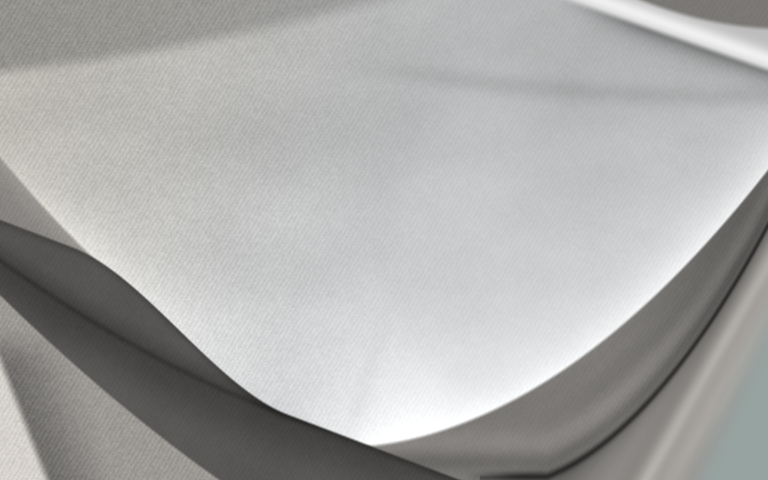
Give the GLSL for this texture, as a WebGL 2 fragment shader.

```glsl
#version 300 es
precision highp float;

#define WEAVE_PITCH 0.0085
#define WEAVE_DEPTH 0.035
#define GRAIN_DEPTH 0.05
#define GLOW_WIDTH 0.075
#define GLOW_GAIN 0.16
#define EDGE_SOFT 0.004

uniform vec2 u_resolution;
out vec4 fragColor;

const vec3 WARM = vec3(1.015, 1.0, 0.965);
const vec3 COOL = vec3(0.992, 1.0, 1.003);
const vec3 UMBER = vec3(1.02, 1.0, 0.975);
const vec3 TEAL = vec3(0.59, 0.64, 0.63);

float hash(vec2 p) {
    vec3 q = fract(vec3(p.xyx) * 0.1031);
    q += dot(q, q.yzx + 33.33);
    return fract((q.x + q.y) * q.z);
}

float valueNoise(vec2 p) {
    vec2 i = floor(p), f = fract(p);
    f = f * f * (3.0 - 2.0 * f);
    return mix(mix(hash(i), hash(i + vec2(1, 0)), f.x),
               mix(hash(i + vec2(0, 1)), hash(i + vec2(1, 1)), f.x), f.y);
}

float fbm(vec2 p) {
    float sum = 0.0, amp = 0.5;
    for (int i = 0; i < 4; i++) {
        sum += amp * valueNoise(p);
        p = p * 2.03 + 7.1;
        amp *= 0.5;
    }
    return sum;
}

float parabola(float x, float c, float b, float a) { return c + x * (b + a * x); }
float below(float d, float soft) { return 1.0 - smoothstep(-soft, soft, d); }
float ridge(float d, float width) { return exp(-d * d / (width * width)); }

// Twill lines with fine grain, centred on zero
float weave(vec2 p) {
    float twill = sin(6.2832 * (p.x * 0.85 - p.y * 0.5) / WEAVE_PITCH + 2.0 * valueNoise(p * 40.0));
    float grain = valueNoise(p * 300.0) - 0.5 + 0.5 * (valueNoise(p * 130.0) - 0.5);
    return WEAVE_DEPTH * twill * 0.5 + GRAIN_DEPTH * grain;
}

// Large back-lit sheet; bandGap and flapGap are heights above its lower borders
vec3 sheet(vec2 p, float bandGap, float flapGap) {
    float tone = mix(0.805, 0.715, smoothstep(0.1, 0.95, p.y));
    tone += 0.025 * smoothstep(0.3, 1.3, p.x) * (1.0 - smoothstep(0.6, 0.9, p.y));
    tone += GLOW_GAIN * exp(-max(bandGap, 0.0) / GLOW_WIDTH) * smoothstep(0.6, 0.85, p.x);
    tone += 0.14 * exp(-max(flapGap, 0.0) / 0.09) * ridge(p.y - 0.46, 0.2);
    tone += 0.08 * ridge(length(p - vec2(0.82, 0.1)), 0.2);
    tone += 0.08 * (fbm(p * vec2(5.0, 7.0)) - 0.47);

    // Faint creases
    float crease = p.y - parabola(p.x - 0.8, 0.855, -0.15, 0.1);
    tone -= 0.055 * ridge(crease, 0.022) * smoothstep(0.6, 1.0, p.x);
    tone -= 0.03 * ridge(p.x - 0.70 - 0.3 * p.y, 0.02) * ridge(p.y - 0.2, 0.12);

    // Soft shadow at upper left
    float shadowGap = p.y - parabola(p.x, 0.85, 0.1, 0.1);
    float shade = smoothstep(-0.018, 0.018 + 0.02 * p.x, shadowGap);
    tone = mix(tone, 0.57 + 0.06 * p.x, shade);

    tone += weave(p) * mix(1.0, 0.4, smoothstep(0.3, 1.1, p.x));
    return tone * mix(WARM, COOL, smoothstep(0.1, 1.0, p.x + 0.5 - 0.5 * p.y));
}

// Bright rolled fold and dark corner at upper right
vec3 topFold(vec3 base, vec2 p) {
    float lower = p.y - (0.99 - 0.35 * (p.x - 1.2));
    float upper = p.y - parabola(p.x - 1.333, 1.0, -0.4, 0.65);
    float onset = smoothstep(1.15, 1.35, p.x);
    base *= 1.0 - 0.38 * onset * exp(-max(-lower, 0.0) / 0.022);
    vec3 roll = vec3(0.74 + 0.2 * ridge(lower - 0.026, 0.022));
    base = mix(base, roll, smoothstep(-0.006, 0.012, lower) * smoothstep(1.1, 1.2, p.x));
    vec3 corner = UMBER * (0.47 + 0.3 * weave(p));
    return mix(base, corner, smoothstep(-0.006, 0.008, upper) * step(1.3, p.x));
}

// Folded cloth under the right seam
vec3 rightFolds(vec2 p, float seamGap) {
    float along = p.x - 0.57 * p.y;
    float tone = mix(0.47, 0.59, smoothstep(1.15, 1.33, along));
    tone += 0.10 * ridge(along - 1.345, 0.016) - 0.06 * ridge(along - 1.305, 0.02);
    tone += 0.05 * ridge(along - 1.40, 0.03);
    tone -= 0.14 * exp(-max(-seamGap, 0.0) / 0.03);
    tone += 0.05 * (fbm(vec2(along * 40.0, p.y * 5.0)) - 0.47);
    return mix(UMBER * tone, TEAL, smoothstep(1.41, 1.50, p.x - 0.45 * p.y));
}

// Cloth beneath the left hem, split by a lit wedge
vec3 lowerLeft(vec2 p) {
    float wedge = p.x - (0.098 - 0.39 * p.y);
    float tone = mix(0.43, 0.60, smoothstep(0.0, 0.17, wedge));
    tone = mix(tone, 0.82, below(wedge, 0.012));
    tone = mix(tone, 0.60, smoothstep(0.23, 0.34, p.y));
    return UMBER * (tone + weave(p));
}

void main() {
    vec2 p = gl_FragCoord.xy / u_resolution.y;
    p.x += 0.8 - 0.5 * u_resolution.x / u_resolution.y;
    // Heights above each border
    float flap = p.y - parabola(p.x, 0.673, -1.2, 0.6);
    float hem = p.y - (0.542 - 0.38 * p.x - 0.178 * smoothstep(0.15, 0.6, p.x));
    float hemSeam = p.y - parabola(p.x, 0.458, -0.72, 0.3);
    float hemEnd = p.y - parabola(p.x, 0.385, -0.98, 0.3);
    float band = p.y - parabola(p.x - 0.79, 0.073, 0.137, 0.704);
    float seam = p.y - parabola(max(p.x - 1.14, 0.0), 0.008, 0.4, 1.6);
    vec3 color = topFold(sheet(p, band, flap), p);
    // Shaded flap at left
    float flapTone = 0.50 + 0.10 * exp(min(flap, 0.0) / 0.05) + 0.6 * weave(p);
    color = mix(color, UMBER * flapTone, below(flap, 0.007) * step(p.x, 0.3));
    // Right band and its dark seam
    float bandTone = mix(0.47, 0.38, smoothstep(1.25, 1.6, p.x));
    bandTone += 0.05 * ridge(seam - 0.07, 0.03) - 0.06 * ridge(seam - 0.03, 0.02);
    bandTone += 0.05 * (fbm(vec2(band * 22.0, p.x * 5.0)) - 0.47) + 0.3 * weave(p);
    color = mix(color, UMBER * bandTone, below(band, 0.006) * step(0.6, p.x));
    color = mix(color, rightFolds(p, seam), below(seam, EDGE_SOFT) * step(1.0, p.x));
    color *= 1.0 - 0.55 * ridge(seam, 0.009) * smoothstep(0.95, 1.1, p.x);
    // Left hem with stitched seam
    float hemTone = mix(0.25, 0.335, smoothstep(-0.01, 0.06, hemSeam));
    hemTone = mix(0.34, hemTone, smoothstep(-0.13, 0.0, hemSeam));
    hemTone -= 0.05 * ridge(hemSeam, 0.007) + 0.06 * ridge(hem, 0.012);
    hemTone += 0.04 * (fbm(p * 9.0) - 0.47) + 0.3 * weave(p);
    color = mix(color, UMBER * hemTone, below(hem, EDGE_SOFT) * step(p.x, 1.05));
    color = mix(color, lowerLeft(p), below(hemEnd, 0.005) * step(p.x, 0.6));
    fragColor = vec4(clamp(color, 0.0, 1.0), 1.0);
}
```
